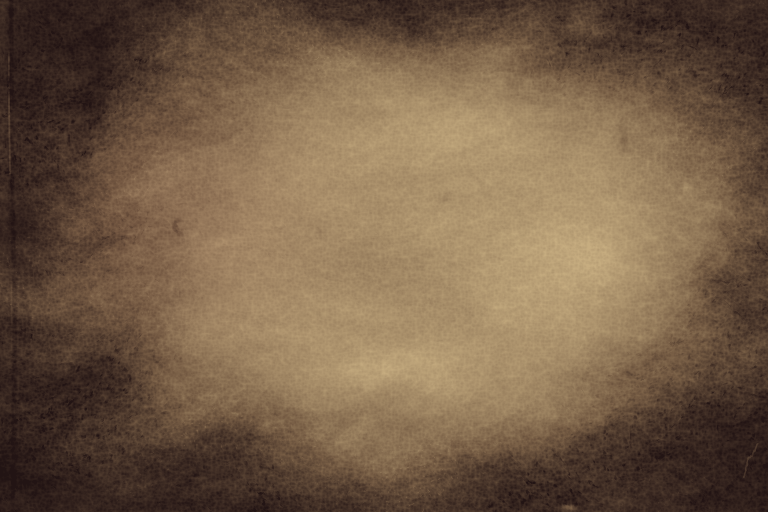
Write a Shadertoy shader that draws this texture.

```glsl
vec2 hash2(vec2 cell) {
    vec2 k = vec2(dot(cell, vec2(127.1, 311.7)), dot(cell, vec2(269.5, 183.3)));
    return fract(sin(k) * 43758.5);
}

// Distance to the nearest scattered point
float cellular(vec2 p) {
    vec2 cell = floor(p), local = fract(p);
    float nearest = 4.0;
    for (int j = -1; j <= 1; j++)
        for (int i = -1; i <= 1; i++) {
            vec2 o = vec2(i, j);
            vec2 d = o + hash2(cell + o) - local;
            nearest = min(nearest, dot(d, d));
        }
    return sqrt(nearest);
}

// Warped, turning sine layers, roughly -1..1
float clouds(vec2 p) {
    mat2 turn = mat2(0.8, 0.6, -0.6, 0.8);
    float sum = 0.0, amp = 0.6;
    for (int i = 0; i < 6; i++) {
        p += 0.7 * sin(p.yx * 1.3 + float(i) * 1.9);
        sum += amp * sin(p.x) * cos(p.y);
        p = turn * p * 1.8 + 2.3;
        amp *= 0.68;
    }
    return sum;
}

// Layered cellular mottling, centred near zero
float mottle(vec2 p) {
    float sum = 0.0, amp = 0.5;
    for (int i = 0; i < 3; i++) {
        sum += amp * (cellular(p) - 0.5);
        p = p * 2.3 + 7.1;
        amp *= 0.75;
    }
    return sum;
}

float blob(vec2 p, vec2 centre, vec2 radius) {
    vec2 d = (p - centre) / radius;
    return exp(-dot(d, d));
}

float blobSum(vec2 p, vec4 spots[8]) {
    float sum = 0.0;
    for (int i = 0; i < 8; i++) sum += blob(p, spots[i].xy, spots[i].zw);
    return sum;
}

float segment(vec2 p, vec2 a, vec2 b) {
    vec2 ab = b - a;
    return length(p - a - ab * clamp(dot(p - a, ab) / dot(ab, ab), 0.0, 1.0));
}

float stroke(float dist, float width) {
    return 1.0 - smoothstep(0.2 * width, width, abs(dist));
}

// Keeps deep shade from clipping to a flat tone
float softFloor(float x) {
    return 0.5 * (x + sqrt(x * x + 0.04));
}

vec3 paperColor(float tone) {
    vec3 umber = vec3(0.135, 0.08, 0.078);
    vec3 brown = vec3(0.46, 0.36, 0.265);
    vec3 straw = vec3(0.735, 0.635, 0.47);
    return tone < 0.5 ? mix(umber, brown, tone * 2.0) : mix(brown, straw, tone * 2.0 - 1.0);
}

void mainImage(out vec4 fragColor, in vec2 fragCoord) {
    vec2 uv = fragCoord / iResolution.xy;
    vec2 p = uv * vec2(1.5, 1.0);

    // x, y, radius x, radius y
    vec4 stains[8] = vec4[8](
        vec4(0.18, 0.83, 0.04, 0.12), vec4(0.06, 0.56, 0.10, 0.06),
        vec4(0.42, 0.11, 0.13, 0.07), vec4(0.80, 0.97, 0.20, 0.07),
        vec4(1.42, 0.44, 0.08, 0.08), vec4(1.02, 0.08, 0.18, 0.06),
        vec4(1.36, 0.16, 0.14, 0.09), vec4(0.17, 0.26, 0.09, 0.03));
    vec4 glows[8] = vec4[8](
        vec4(0.95, 0.78, 0.17, 0.09), vec4(1.14, 0.48, 0.20, 0.14),
        vec4(0.78, 0.27, 0.18, 0.06), vec4(1.38, 0.61, 0.06, 0.07),
        vec4(0.40, 0.92, 0.12, 0.07), vec4(0.10, 0.42, 0.10, 0.06),
        vec4(0.12, 0.16, 0.12, 0.06), vec4(0.70, 0.10, 0.10, 0.07));

    // Worn rim and large patches
    vec2 warp = 0.025 * vec2(clouds(p * 9.0), clouds(p * 9.0 + 5.0));
    vec2 rim = pow(abs(uv + warp - vec2(0.55, 0.51)) * 2.0, vec2(2.4));
    float light = 0.88 * (1.0 - smoothstep(0.38, 1.32, pow(rim.x + rim.y, 1.0 / 2.4)));
    light += 0.12 * blobSum(p + warp, glows) - 0.17 * blobSum(p + warp, stains);
    light -= 0.04 * blob(p + warp, vec2(0.72, 0.47), vec2(0.13, 0.05));
    light = softFloor(light);
    float wear = 1.0 - smoothstep(0.35, 0.95, light);
    float depth = smoothstep(-0.15, 0.30, light);

    // Clouding at two sizes and horizontal smears
    float patches = clouds(p * vec2(5.0, 9.0) + 1.7);
    float relief = patches * mix(0.035, 0.085, wear);
    relief += clouds(p * vec2(19.0, 26.0) + 8.0) * mix(0.022, 0.06, wear);
    relief += clouds(p * vec2(9.0, 42.0) + 4.0) * mix(0.03, 0.045, wear);

    // Mottling and woven grain
    relief += mottle(p * vec2(31.0, 40.0) + warp * 20.0) * mix(0.10, 0.20, wear);
    float weave = cellular(p * vec2(38.0, 170.0)) + cellular(p * vec2(170.0, 50.0)) - 1.0;
    relief += weave * mix(0.045, 0.06, wear);
    relief += (cellular(p * 140.0) - 0.5) * mix(0.09, 0.15, wear);

    // Scattered pits and pale flecks, gathered in worn patches
    float pits = 1.0 - smoothstep(0.04, 0.22, cellular(p * 42.0 + warp * 40.0));
    relief -= pits * mix(0.03, 0.13, wear) * smoothstep(0.4, -0.5, patches);
    float flecks = 1.0 - smoothstep(0.03, 0.16, cellular(p * 58.0 + 9.0 + warp * 40.0));
    relief += flecks * 0.10 * wear * smoothstep(-0.2, 0.6, patches);
    light += relief * depth;

    // Small blemishes
    vec2 rough = p + warp * 0.4;
    light -= 0.15 * blob(rough, vec2(1.21, 0.727), vec2(0.008, 0.022));
    light -= 0.12 * blob(rough, vec2(0.625, 0.55), vec2(0.007));
    light -= 0.10 * blob(rough, vec2(0.869, 0.603), vec2(0.009));
    light += 0.15 * blob(rough, vec2(1.342, 0.635), vec2(0.008));
    light += 0.35 * blob(rough, vec2(1.104, 0.012), vec2(0.014, 0.006));
    vec2 curl = rough - vec2(0.357, 0.547);
    light -= 0.18 * stroke(length(curl) - 0.014, 0.008) * smoothstep(0.010, -0.010, curl.x);

    // Creased left border and corner scratch
    float crease = p.x - 0.020 - 0.003 * sin(p.y * 5.0);
    float broken = smoothstep(-0.3, 0.5, clouds(vec2(2.0, p.y * 16.0)));
    light += 0.07 * smoothstep(0.0, -0.010, crease) * smoothstep(0.1, 0.9, p.y);
    light -= 0.07 * stroke(crease - 0.005, 0.007) * (1.0 - 0.6 * broken);
    light += 0.20 * stroke(crease, 0.003) * broken * smoothstep(0.25, 0.55, p.y);
    light += 0.17 * stroke(segment(rough, vec2(1.455, 0.07), vec2(1.485, 0.13)), 0.003);

    // Colour with a warm left-hand blush
    vec3 color = paperColor(clamp(light, 0.0, 1.08));
    float blush = blob(p, vec2(0.32, 0.58), vec2(0.28, 0.25));
    color *= mix(vec3(1.0), vec3(0.98, 0.94, 0.96), blush);
    fragColor = vec4(color, 1.0);
}
```
